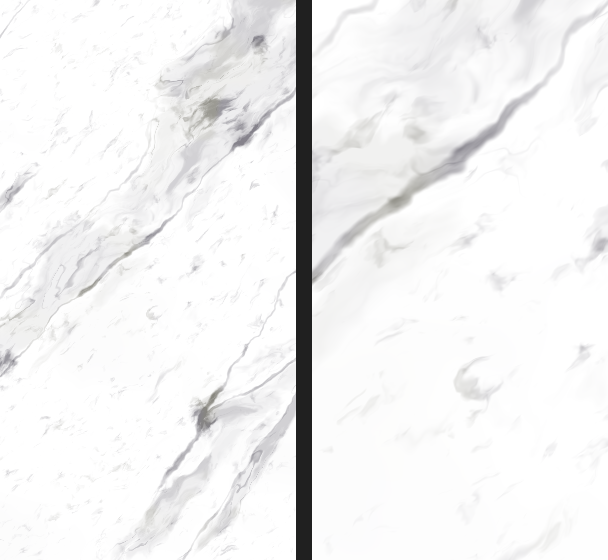
Left, the full canvas; right, a detail of the centre.
Give the GLSL for this texture, as a WebGL 2 fragment shader.

```glsl
#version 300 es
precision highp float;
// White marble crossed by slanted grey veins with feathered, streaky bodies.
uniform vec2 u_resolution;
out vec4 fragColor;

float hash(vec2 p) {
  vec3 h = fract(vec3(p.xyx) * 0.1031);
  h += dot(h, h.yzx + 33.33);
  return fract((h.x + h.y) * h.z);
}

float noise(vec2 p) {
  vec2 cell = floor(p), t = fract(p);
  t = t * t * t * (t * (t * 6.0 - 15.0) + 10.0);
  float low = mix(hash(cell), hash(cell + vec2(1, 0)), t.x);
  float high = mix(hash(cell + vec2(0, 1)), hash(cell + vec2(1, 1)), t.x);
  return mix(low, high, t.y);
}

float fbm(vec2 p, int octaves) {
  float sum = 0.0, total = 0.0, gain = 0.5;
  for (int i = 0; i < octaves; i++) {
    sum += gain * noise(p);
    total += gain;
    gain *= 0.52;
    p = mat2(0.96, 0.28, -0.28, 0.96) * p * 2.03 + 19.7;
  }
  return sum / total;
}

vec2 warp(vec2 p, float scale, float amount) {
  vec2 q = p * scale + 40.0;
  return p + amount * (vec2(fbm(q, 4), fbm(q + 57.3, 4)) - 0.5);
}

// Coordinates along (x) and across (y) a slanted line.
vec2 veinFrame(vec2 p, vec2 origin, float angle) {
  vec2 dir = vec2(cos(angle), sin(angle));
  p -= origin;
  return vec2(dot(p, dir), dot(p, vec2(-dir.y, dir.x)));
}

float span(float x, float start, float end, float fade) {
  return smoothstep(start - fade, start + fade, x) * (1.0 - smoothstep(end - fade, end + fade, x));
}

// Broken crack whose thickness swells and shrinks.
float seam(vec2 f, float thickness, float seed) {
  float swell = smoothstep(0.25, 0.8, fbm(vec2(f.x * 22.0, seed), 3));
  float halfWidth = thickness * (0.12 + swell);
  float offset = 0.008 * (fbm(vec2(f.x * 45.0, seed + 9.0), 3) - 0.5);
  float line = 1.0 - smoothstep(halfWidth * 0.4, halfWidth + 0.002, abs(f.y + offset));
  float grain = fbm(f * vec2(60.0, 220.0) + seed, 3);
  return line * mix(0.35, 1.0, swell) * (0.55 + 0.8 * grain);
}

// Grey body on the positive side of a vein, with white islands and fine threads.
float veinBody(vec2 f, float width, float density, float seed) {
  vec2 q = warp(f * vec2(8.0, 19.0) + seed, 0.9, 1.7);
  float inside = smoothstep(-0.012, 0.010, f.y) * (1.0 - smoothstep(0.45, 1.25, f.y / width));
  float fringe = 0.45 * span(f.y, -0.045, 0.0, 0.025);
  float reach = max(inside, fringe) * density;
  float cover = smoothstep(0.0, 0.22, fbm(q, 5) + 0.46 * reach - 0.78);
  float shade = smoothstep(0.42, 0.72, fbm(q * 1.6 + 71.0, 5));
  float thread = 1.0 - smoothstep(0.0, 0.035, abs(fbm(q * 1.3 + 23.0, 3) - 0.5));
  thread *= smoothstep(0.42, 0.66, fbm(q * 0.7 + 11.0, 3));
  float nearby = smoothstep(0.15, 0.6, reach);
  return cover * (0.055 + 0.12 * shade) + thread * nearby * (0.05 + 0.13 * cover);
}

// Dark streaky stain around a centre.
float bruise(vec2 p, vec2 center, float radius) {
  vec2 f = veinFrame(p, center, 0.7);
  float falloff = exp(-dot(f, f) / (radius * radius));
  float streak = fbm(warp(f * vec2(30.0, 65.0) + center * 90.0, 0.8, 1.5), 4);
  return 0.34 * smoothstep(0.72, 1.15, streak + 0.5 * falloff);
}

float marbleInk(vec2 p) {
  vec2 w = warp(warp(p, 6.0, 0.035), 26.0, 0.012);

  // Broad diagonal vein, widening toward the upper right.
  vec2 main = veinFrame(w, vec2(0.0, 0.328), 0.765);
  float width = 0.125 + 0.09 * smoothstep(0.42, 0.6, main.x);
  float ink = veinBody(main, width, 1.0, 3.0);
  ink += 0.36 * seam(main, 0.0046, 5.0);
  ink += 0.17 * seam(main - vec2(0.0, width * 0.8), 0.002, 14.0) * span(main.x, 0.08, 0.5, 0.06);

  // Steep vein whose body bends away from its crack.
  vec2 steep = veinFrame(w, vec2(0.195, 0.0), 0.99) * vec2(1, -1);
  vec2 bent = steep - vec2(0.0, 0.5 * max(steep.x - 0.31, 0.0));
  ink += veinBody(bent, 0.072, 1.0, 31.0);
  ink += 0.36 * seam(steep, 0.0045, 37.0) * smoothstep(0.02, 0.3, steep.x);
  ink += 0.25 * seam(bent, 0.003, 43.0) * smoothstep(0.25, 0.36, bent.x);

  // Faint companion and two short strays on the left.
  vec2 pale = veinFrame(w, vec2(0.322, 0.0), 0.96) * vec2(1, -1);
  ink += veinBody(pale, 0.05, 0.85, 53.0) + 0.18 * seam(pale, 0.0022, 59.0);
  vec2 stray = veinFrame(w, vec2(0.0, 0.616), 0.87);
  float strayLength = span(stray.x, -0.05, 0.09, 0.025);
  ink += strayLength * (veinBody(stray, 0.025, 0.9, 67.0) + 0.22 * seam(stray, 0.003, 71.0));
  vec2 corner = veinFrame(w, vec2(0.0, 0.937), 0.9);
  ink += span(corner.x, -0.1, 0.1, 0.03) * 0.26 * seam(corner, 0.0028, 83.0);

  // Stains where the veins run deepest.
  ink += bruise(w, vec2(0.39, 0.795), 0.04) + bruise(w, vec2(0.435, 0.745), 0.028);
  ink += bruise(w, vec2(0.465, 0.91), 0.025) + bruise(w, vec2(0.015, 0.35), 0.035);
  ink += bruise(w, vec2(0.36, 0.258), 0.03);
  return ink + 0.012 * smoothstep(0.5, 0.75, fbm(w * 5.0 + 8.0, 3));
}

void main() {
  vec2 p = gl_FragCoord.xy / u_resolution.y;
  float ink = min(marbleInk(p), 0.48);
  float warmth = smoothstep(0.55, 0.7, fbm(p * 9.0 + 21.0, 3));
  vec3 absorbed = mix(vec3(1.0, 1.02, 0.95), vec3(0.97, 0.98, 1.05), warmth);
  fragColor = vec4(1.0 - ink * absorbed, 1.0);
}
```
